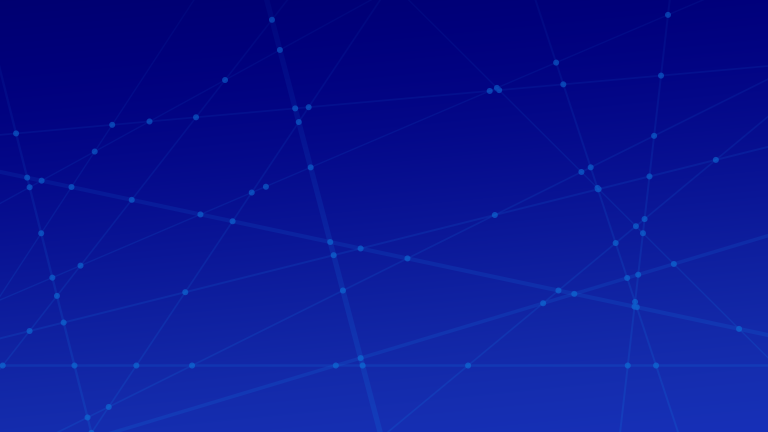
Give the GLSL for this background, as a Shadertoy shader.

```glsl
#define GRID vec2(16.0, 9.0)
#define TILT 0.15
#define DOT_RADIUS 0.062
#define LINE_FADE vec2(0.06, 0.30)
#define DOT_FADE vec2(0.50, 0.72)
#define TOP_COLOR vec3(0.0, 0.0, 0.44)
#define BOTTOM_COLOR vec3(0.085, 0.185, 0.72)
#define LINE_COLOR vec3(0.06, 0.38, 0.82)
#define DOT_COLOR vec3(0.05, 0.42, 0.83)
#define LONE_DOT vec2(5.54, 5.11)

const int SHALLOW = 7;
const int STEEP = 10;
const int COUNT = SHALLOW + STEEP;

// Height at the left edge, height at the right edge, half width
const vec3 shallowLines[SHALLOW] = vec3[](
    vec3(5.42, 2.02, 0.042), vec3(1.385, 1.385, 0.026),
    vec3(6.19, 7.625, 0.018), vec3(1.95, 5.94, 0.020),
    vec3(2.75, 9.58, 0.014), vec3(-0.604, 7.35, 0.017),
    vec3(-0.717, 4.09, 0.036));

// Position along the bottom edge, along the top edge, half width
const vec3 steepLines[STEEP] = vec3[](
    vec3(7.917, 5.558, 0.055), vec3(8.083, 18.927, 0.017),
    vec3(17.556, 8.513, 0.014), vec3(14.125, 11.156, 0.020),
    vec3(12.92, 13.952, 0.020), vec3(1.90, -0.365, 0.024),
    vec3(-8.676, 7.727, 0.014), vec3(-1.852, 4.04, 0.014),
    vec3(-1.022, 5.987, 0.016), vec3(1.917, 7.92, 0.017));

// Homogeneous line with a unit normal
vec3 throughPoints(vec2 a, vec2 b) {
    vec3 line = cross(vec3(a, 1.0), vec3(b, 1.0));
    return line / length(line.xy);
}

float coverage(float dist, float halfWidth, float pixel) {
    return clamp((halfWidth - dist) / pixel + 0.5, 0.0, 1.0);
}

void mainImage(out vec4 fragColor, in vec2 fragCoord) {
    vec2 uv = fragCoord / iResolution.xy;
    vec2 p = uv * GRID;
    float pixel = GRID.y / iResolution.y;

    // Tilted background gradient
    float depth = mix(1.0 - uv.y, uv.x, TILT);
    vec3 blend = vec3(vec2(smoothstep(0.1, 1.0, depth)), depth);
    vec3 color = mix(TOP_COLOR, BOTTOM_COLOR, blend);

    // Lines, brighter towards the bottom
    vec3 lines[COUNT];
    float lineAlpha = mix(LINE_FADE.x, LINE_FADE.y, depth);
    for (int i = 0; i < COUNT; i++) {
        float halfWidth;
        if (i < SHALLOW) {
            vec3 s = shallowLines[i];
            lines[i] = throughPoints(vec2(0.0, s.x), vec2(GRID.x, s.y));
            halfWidth = s.z;
        } else {
            vec3 s = steepLines[i - SHALLOW];
            lines[i] = throughPoints(vec2(s.x, 0.0), vec2(s.y, GRID.y));
            halfWidth = s.z;
        }
        float dist = abs(dot(lines[i], vec3(p, 1.0)));
        color = mix(color, LINE_COLOR, lineAlpha * coverage(dist, halfWidth, pixel));
    }

    // Dots wherever two lines cross
    float nearest = distance(p, LONE_DOT);
    for (int i = 0; i < COUNT; i++) {
        for (int j = i + 1; j < COUNT; j++) {
            vec3 crossing = cross(lines[i], lines[j]);
            if (abs(crossing.z) > 0.001)
                nearest = min(nearest, distance(p, crossing.xy / crossing.z));
        }
    }
    float dotAlpha = mix(DOT_FADE.x, DOT_FADE.y, depth);
    color = mix(color, DOT_COLOR, dotAlpha * coverage(nearest, DOT_RADIUS, pixel));

    fragColor = vec4(color, 1.0);
}
```
